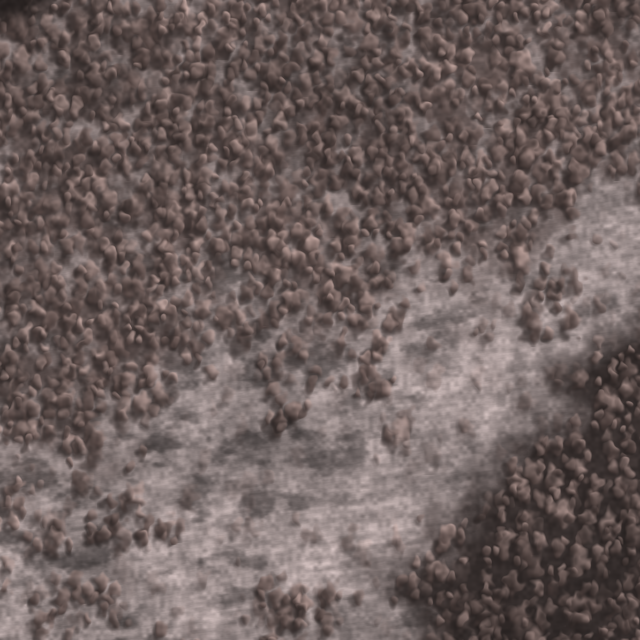
A Shadertoy shader for this texture:

```glsl
// Aerial view of a pale grassy clearing between two woods in muted rose-brown.
// A density field places the woods; jittered grid cells grow ragged crowns,
// drawn from far rows to near rows so that closer trees overlap.

const vec3 GRASS = vec3(0.575, 0.525, 0.52);
const vec3 SHADE = vec3(0.19, 0.16, 0.155);
const vec3 BARK  = vec3(0.27, 0.22, 0.21);
const vec3 LEAF  = vec3(0.72, 0.615, 0.59);

float hash(vec2 p) {
    vec3 q = fract(p.xyx * vec3(0.1031, 0.103, 0.0973));
    q += dot(q, q.yzx + 33.33);
    return fract((q.x + q.y) * q.z);
}

float noise(vec2 p) {
    vec2 i = floor(p), f = fract(p);
    f = f * f * (3.0 - 2.0 * f);
    return mix(mix(hash(i), hash(i + vec2(1.0, 0.0)), f.x),
               mix(hash(i + vec2(0.0, 1.0)), hash(i + vec2(1.0, 1.0)), f.x), f.y);
}

float fbm(vec2 p) {
    float sum = 0.0, amp = 0.5;
    for (int k = 0; k < 4; k++) {
        sum += amp * noise(p);
        p = p * 2.03 + 17.1;
        amp *= 0.5;
    }
    return sum / 0.9375;
}

// Soft elliptical patch, 1 at the centre
float patchAt(vec2 p, vec2 centre, vec2 radius) {
    return 1.0 - smoothstep(0.35, 1.15, length((p - centre) / radius));
}

// Wood on the upper left; its lower edge climbs to the right and thins out
float upperWood(vec2 p) {
    float edge = 0.3 + 0.22 * smoothstep(0.1, 0.4, p.x)
               + 0.02 * smoothstep(0.5, 0.65, p.x) + 0.2 * smoothstep(0.74, 0.95, p.x);
    float wobble = 0.12 * (noise(p * 9.0) - 0.5) + 0.14 * (noise(p * 27.0) - 0.5);
    return smoothstep(-0.11, 0.1, p.y - edge + wobble);
}

// Darker wood in the lower right corner
float lowerWood(vec2 p) {
    float edge = 0.66 + 0.34 * smoothstep(0.06, 0.56, p.y);
    float wobble = 0.06 * (noise(p * 12.0) - 0.5) + 0.08 * (noise(p * 31.0) - 0.5);
    return smoothstep(-0.05, 0.05, p.x - edge + wobble) * (1.0 - smoothstep(0.45, 0.54, p.y));
}

// Loose shrubs in the clearing
float shrubs(vec2 p) {
    float s = patchAt(p, vec2(0.46, 0.05), vec2(0.09, 0.07));
    s = max(s, 0.7 * patchAt(p, vec2(0.12, 0.06), vec2(0.11, 0.06)));
    s = max(s, 0.8 * patchAt(p, vec2(0.56, 0.395), vec2(0.09, 0.035)));
    s = max(s, 0.8 * patchAt(p, vec2(0.43, 0.455), vec2(0.06, 0.04)));
    s = max(s, 0.7 * patchAt(p, vec2(0.58, 0.45), vec2(0.05, 0.03)));
    s = max(s, 0.7 * patchAt(p, vec2(0.86, 0.52), vec2(0.07, 0.08)));
    s = max(s, 0.6 * patchAt(p, vec2(0.23, 0.175), vec2(0.09, 0.035)));
    float scatter = smoothstep(0.4, 0.8, noise(p * vec2(11.0, 17.0) + 4.0));
    float side = 1.0 - smoothstep(0.3, 0.65, p.x - 0.5 * (p.y - 0.25));
    return max(s, scatter * (0.15 + 0.4 * side));
}

float density(vec2 p) { return max(max(upperWood(p), lowerWood(p)), shrubs(p)); }

// One layer of ragged crowns over the given ground, lit from the upper right
vec3 crowns(vec3 col, vec2 p, float cells, float seed, float cover) {
    vec2 home = floor(p * cells);
    vec2 rough = 1.1 * vec2(noise(p * 85.0 + seed), noise(p * 85.0 + seed + 40.0)) - 0.55;
    for (int k = 0; k < 9; k++) {
        vec2 id = home + vec2(float(k % 3 - 1), float(1 - k / 3)) + seed;
        vec2 jitter = vec2(hash(id), hash(id + 7.3));
        vec2 centre = (id - seed + 0.1 + 0.8 * jitter) / cells;
        float present = smoothstep(-0.15, 0.2, density(centre) * cover - hash(id + 21.7));
        float size = mix(0.36, 0.7, hash(id + 3.1));
        vec2 q = (p - centre) * cells / (size * vec2(0.85, 1.15)) + rough;
        float shadow = 1.0 - smoothstep(0.3, 1.3, length(q + vec2(0.6, 0.5)));
        float body = 1.0 - smoothstep(0.5, 1.1, length(q));
        float light = smoothstep(-0.75, 0.7, dot(q, vec2(0.45, 0.75)));
        float tone = mix(0.4, 1.0, hash(id + 11.9));
        col = mix(col, SHADE, 0.65 * shadow * present);
        col = mix(col, mix(BARK, LEAF, light * tone), 0.82 * body * present);
    }
    return col;
}

void mainImage(out vec4 fragColor, in vec2 fragCoord) {
    vec2 p = fragCoord / iResolution.xy;
    float lower = lowerWood(p), upper = upperWood(p);

    // Streaked, mottled grass, brightest along the open strip
    float streak = fbm(vec2(p.x * 22.0, (p.y - 0.12 * p.x) * 120.0));
    float mottle = fbm(p * vec2(42.0, 50.0));
    float strip = 1.0 - smoothstep(0.0, 0.22, abs(p.y - 1.15 * p.x + 0.48));
    vec3 col = GRASS * (0.66 + 0.32 * streak + 0.36 * mottle + 0.07 * strip);
    float smudge = smoothstep(0.5, 0.75, fbm(p * vec2(20.0, 32.0) + 3.0));
    col *= 1.0 - 0.35 * smudge * (1.0 - 0.7 * strip);

    // Woodland floor and the shadow along the lower wood
    float hollow = smoothstep(0.35, 0.65, fbm(p * 24.0 + 31.0));
    col = mix(col, BARK, upper * mix(0.2, 0.7, hollow));
    float woodShadow = lowerWood(p + vec2(0.035, -0.01));
    col = mix(col, SHADE, max(0.9 * lower, 0.6 * woodShadow * (0.5 + mottle)));

    float cover = mix(0.72, 0.6, lower);
    col = crowns(col, p, 35.0, 5.0, cover);
    col = crowns(col, p, 53.0, 61.0, cover * 0.85);

    // Broad tone changes, deep corner, fine grain
    col *= (1.0 - 0.1 * lower) * (0.82 + 0.38 * fbm(p * 7.0 + 9.0));
    col = mix(col, SHADE * 0.65, 0.9 * patchAt(p, vec2(0.0, 1.01), vec2(0.09, 0.055)));
    col *= 0.88 + 0.24 * noise(p * 150.0);
    fragColor = vec4(col, 1.0);
}
```
